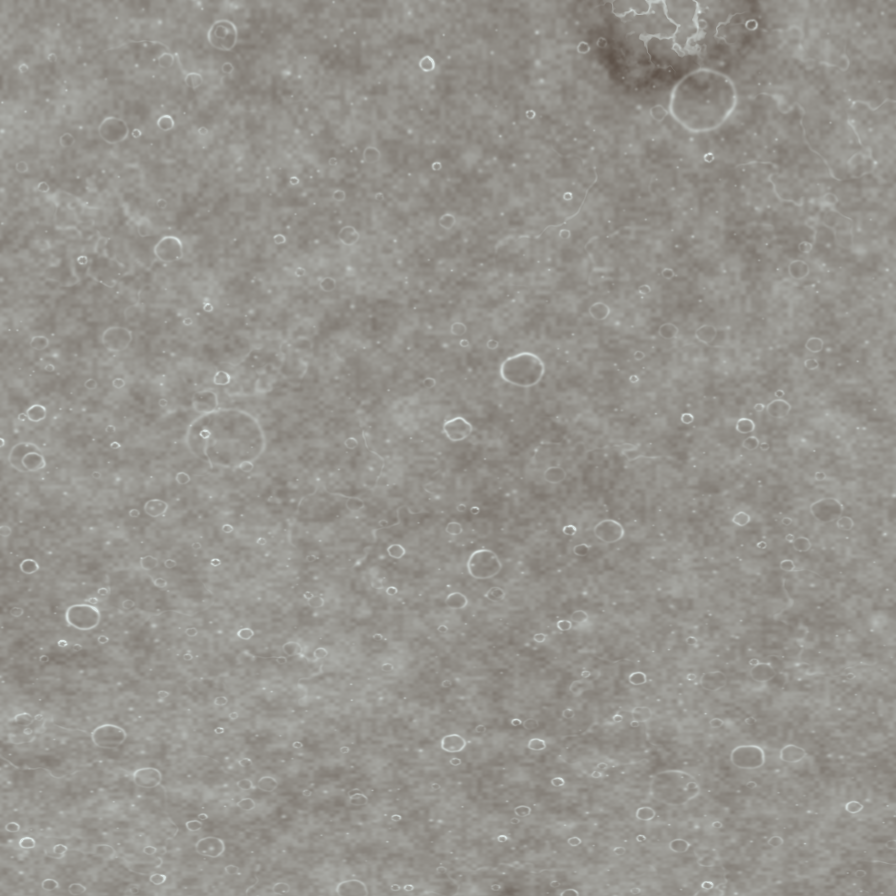
Give the GLSL for this texture, as a WebGL 1 fragment shader.

```glsl
precision highp float;
// Grey cratered plain: mottled dust, thin bright crater rims, bright specks and dark smudges.
uniform vec2 u_resolution;

const vec3 DUST_DARK = vec3(0.55, 0.535, 0.51);
const vec3 DUST_LIGHT = vec3(0.64, 0.64, 0.62);
const float BASE_TONE = 0.33;      // 0 is dark dust, 1 is light dust
const float TILT = 0.25;           // foreshortening toward the lower edge
const float PATCH_GAIN = 1.1;
const float MOTTLE_GAIN = 1.5;
const float GRAIN_GAIN = 0.8;
const float RIDGE_GAIN = 0.55;
const float RIM_WIDTH = 0.0014;
const vec2 BASIN_CENTRE = vec2(0.75, 1.0);
const float BASIN_RADIUS = 0.088;

float hash(vec2 p) {
  vec3 h = fract(p.xyx * 0.1031);
  h += dot(h, h.yzx + 33.33);
  return fract((h.x + h.y) * h.z);
}

vec2 hash2(vec2 p) {
  return vec2(hash(p + 17.3), hash(p + 71.9));
}

float noise(vec2 p) {
  vec2 i = floor(p), f = fract(p);
  f = f * f * (3.0 - 2.0 * f);
  return mix(mix(hash(i), hash(i + vec2(1.0, 0.0)), f.x),
             mix(hash(i + vec2(0.0, 1.0)), hash(i + 1.0), f.x), f.y);
}

float fbm(vec2 p) {
  float sum = 0.0, gain = 0.5;
  for (int i = 0; i < 4; i++) {
    sum += gain * noise(p);
    p = mat2(1.6, 1.2, -1.2, 1.6) * p + 11.7;
    gain *= 0.5;
  }
  return sum / 0.9375;
}

// Irregular rims scattered one per grid cell; denser toward the lower left.
float craters(vec2 p, float cells, float share, vec2 radii, float seed) {
  float sum = 0.0;
  for (int y = -1; y <= 1; y++) {
    for (int x = -1; x <= 1; x++) {
      vec2 id = floor(p * cells) + vec2(float(x), float(y));
      vec2 key = id + seed;
      vec2 centre = (id + hash2(key)) / cells;
      float density = share * clamp(1.75 - 0.8 * centre.y - 0.7 * centre.x, 0.5, 1.8);
      if (hash(key) > density) continue;
      vec2 d = p - centre, traits = hash2(key + 31.0);
      float dist = length(d);
      vec2 dir = d / max(dist, 1e-4);
      float radius = mix(radii.x, radii.y, traits.x * traits.x);
      float edge = dist - radius * (0.9 + 0.24 * noise(dir * 1.7 + key * 3.1));
      float width = RIM_WIDTH + 0.04 * radius;
      float lit = (0.25 + 1.1 * noise(dir * 1.4 + key * 5.7)) * (0.85 + 0.3 * dir.y);
      float strength = 0.75 + 2.2 * traits.y * traits.y * traits.y;
      float rim = exp(-edge * edge / (width * width));
      float apron = exp(-abs(edge) / (4.0 * width));
      float bowl = 1.0 - smoothstep(-3.0 * width, 0.0, edge);
      sum += strength * lit * (rim + 0.12 * apron) - 0.12 * bowl;
    }
  }
  return sum;
}

// Soft spots scattered one per grid cell.
float spots(vec2 p, float cells, float share, vec2 radii, float seed) {
  float sum = 0.0;
  for (int y = -1; y <= 1; y++) {
    for (int x = -1; x <= 1; x++) {
      vec2 id = floor(p * cells) + vec2(float(x), float(y));
      vec2 key = id + seed;
      if (hash(key) > share) continue;
      vec2 traits = hash2(key + 47.0);
      vec2 d = p - (id + hash2(key)) / cells;
      float radius = mix(radii.x, radii.y, traits.x * traits.x);
      sum += (0.4 + 0.8 * traits.y) * exp(-dot(d, d) / (radius * radius));
    }
  }
  return sum;
}

void main() {
  vec2 p = gl_FragCoord.xy / u_resolution.y;
  p.y -= TILT * (1.0 - p.y) * (1.0 - p.y);

  // Dust at three scales
  float mottle = fbm(p * 38.0);
  float grain = noise(p * 170.0);
  float tone = BASE_TONE + PATCH_GAIN * (fbm(p * vec2(3.5, 5.0) + 4.0) - 0.5);
  tone += MOTTLE_GAIN * (mottle - 0.5) + GRAIN_GAIN * (grain - 0.5);

  // Broken, wispy ridges
  float crest = 1.0 - abs(2.0 * fbm(p * 13.0 + 23.0) - 1.0);
  float wisps = smoothstep(0.93, 1.0, crest) * smoothstep(0.5, 0.75, noise(p * 9.0 + 8.0));
  tone += RIDGE_GAIN * wisps * (0.4 + grain);

  // Rims, from large to small
  float rims = craters(p, 6.0, 0.24, vec2(0.018, 0.048), 3.0);
  rims += craters(p, 13.0, 0.2, vec2(0.008, 0.018), 41.0);
  rims += craters(p, 27.0, 0.16, vec2(0.004, 0.009), 97.0);
  tone += rims * (0.6 + 0.8 * mottle);

  // Bright specks and hazy ejecta
  tone += 1.3 * spots(p, 80.0, 0.12, vec2(0.0014, 0.0035), 13.0);
  tone += 0.8 * spots(p, 14.0, 0.2, vec2(0.004, 0.014), 59.0);
  tone += 0.5 * spots(p, 5.0, 0.25, vec2(0.03, 0.08), 83.0);

  // Dark ragged smudges
  float ragged = smoothstep(0.25, 0.7, mottle);
  tone -= 1.8 * ragged * spots(p, 5.0, 0.18, vec2(0.01, 0.045), 29.0);

  // Rugged basin: dark flanks around a bright, veined floor
  float reach = length(p - BASIN_CENTRE);
  float flank = (reach - BASIN_RADIUS) / 0.028;
  float veins = 1.0 - abs(2.0 * fbm(p * 34.0 + 5.0) - 1.0);
  tone -= 1.8 * ragged * exp(-flank * flank);
  tone += 1.7 * smoothstep(0.86, 1.0, veins) * (1.0 - smoothstep(0.045, 0.095, reach));

  gl_FragColor = vec4(mix(DUST_DARK, DUST_LIGHT, clamp(tone, -2.0, 3.4)), 1.0);
}
```
